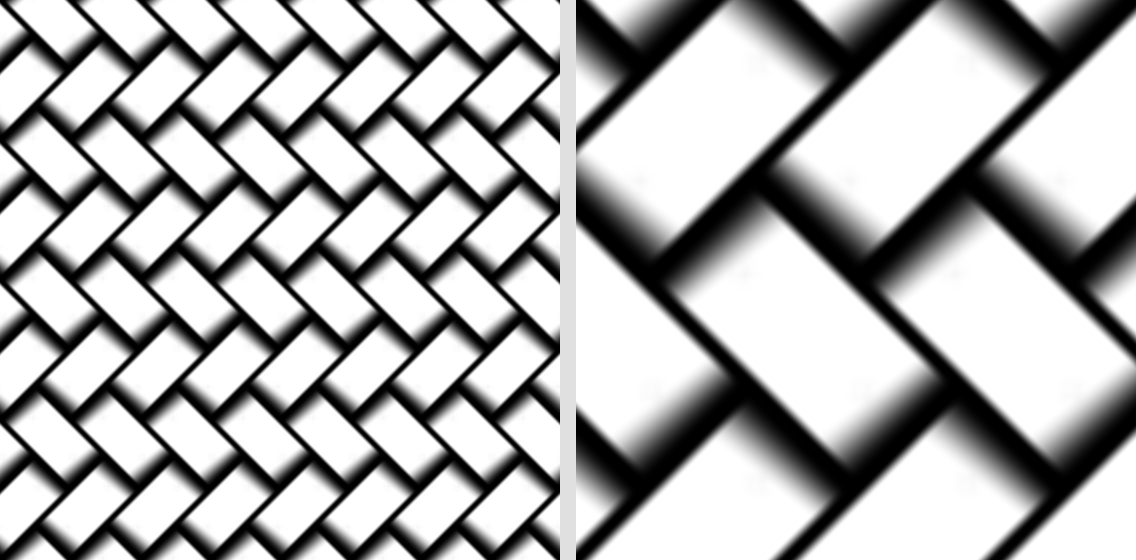
Left, the full canvas; right, a detail of the centre.
This pattern is drawn by a WebGL 2 fragment shader. Its source:

```glsl
#version 300 es
precision highp float;
// Black and white herringbone weave: 8 repeats across, 4 down.
// Two families of 2:1 diagonal strips fill the plane; each strip is
// white, with thin dark long sides and wide soft shadows at its ends.

uniform vec2 u_resolution;
out vec4 fragColor;

// Signed distance to the nearest strip centre; centres recur every 4 widths.
float wrapAlong(float t) {
    return mod(t + 2.0, 4.0) - 2.0;
}

// Returns (along, across) in strip widths, within (-1..1, -0.5..0.5).
vec2 stripCoords(vec2 diagonal) {
    vec2 lane = floor(diagonal);
    vec2 across = fract(diagonal) - 0.5;
    float fallingAlong = wrapAlong(diagonal.x - lane.y - 5.0);
    float risingAlong = wrapAlong(diagonal.y - lane.x + 2.0);
    return abs(fallingAlong) < 1.0 ? vec2(fallingAlong, across.y)
                                   : vec2(risingAlong, across.x);
}

float stripShade(vec2 strip) {
    float endDistance = 1.0 - abs(strip.x);
    float sideDistance = 0.5 - abs(strip.y);

    // The end shadow is a little wider toward the upper and lower tips.
    float shadowWidth = 0.405 - 0.12 * sign(strip.x) * strip.y;
    float ends = smoothstep(0.037, shadowWidth, endDistance);
    float sides = smoothstep(0.015, 0.10, sideDistance);

    // Faint broken smudge near each end.
    vec2 spot = vec2(abs(strip.x) - 0.575, strip.y);
    float smudge = exp(-dot(spot, spot) * 160.0)
                 * (0.65 + 0.35 * sin(strip.x * 43.0) * cos(strip.y * 37.0));

    return ends * sides * (1.0 - 0.035 * smudge);
}

void main() {
    vec2 p = 8.0 * gl_FragCoord.xy / u_resolution;
    // Diagonal axes: x runs down to the right, y runs up to the right.
    vec2 diagonal = vec2(p.x - p.y, p.x + p.y);
    fragColor = vec4(vec3(stripShade(stripCoords(diagonal))), 1.0);
}
```
